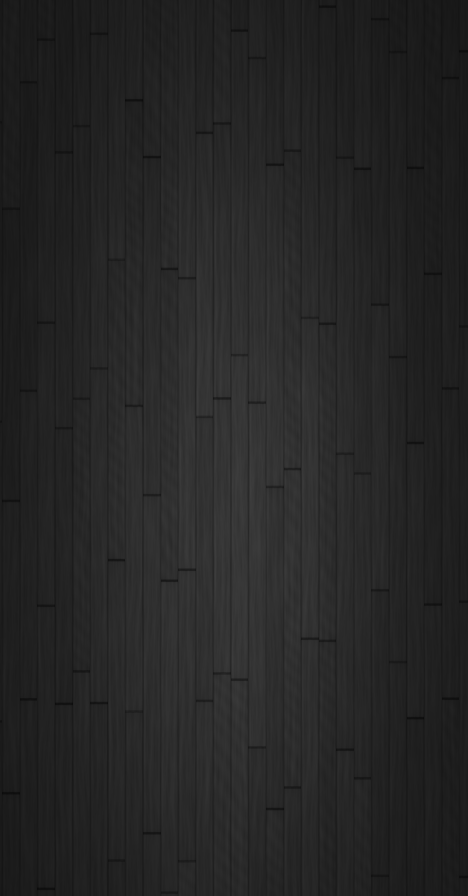
Reproduce this texture procedurally as a WebGL 1 fragment shader.

```glsl
precision highp float;

uniform vec2 u_resolution;

#define PLANK_WIDTH 0.03756
#define FIRST_SEAM 0.005
#define BOARD_LENGTH 0.345
#define GLOW_CENTER vec2(0.5, 0.425)
#define GLOW_RADIUS vec2(0.40, 0.51)
#define SHADE_DARK 0.092
#define SHADE_GLOW 0.120
#define GRAIN_DEPTH 0.15
#define SEAM_DEPTH 0.24
#define JOINT_DEPTH 0.42

float hash(vec2 p) {
  vec3 q = fract(vec3(p.xyx) * 0.1031);
  q += dot(q, q.yzx + 33.33);
  return fract((q.x + q.y) * q.z);
}

// Distance to the nearest scattered cell point
float cellular(vec2 p) {
  vec2 cell = floor(p);
  vec2 local = fract(p);
  float nearest = 2.0;
  for (int j = -1; j <= 1; j++) {
    for (int i = -1; i <= 1; i++) {
      vec2 step2 = vec2(float(i), float(j));
      vec2 id = cell + step2;
      vec2 point = step2 + vec2(hash(id), hash(id + 57.0));
      nearest = min(nearest, length(point - local));
    }
  }
  return nearest;
}

// Antialiased line with a minimum visible width
float line(float d, float halfWidth, float pixel) {
  return 1.0 - smoothstep(halfWidth - 0.5 * pixel, halfWidth + pixel, abs(d));
}

// Long fibres, with rippled figure on a few boards
float woodGrain(vec2 p, vec2 board) {
  float seed = hash(board + 11.0);
  float bend = 0.0025 * sin(p.y * 9.0 + seed * 40.0)
             + 0.0012 * sin(p.y * 23.0 + seed * 90.0);
  vec2 q = vec2(p.x + bend, p.y) + seed * vec2(3.0, 7.0);
  float fibres = cellular(q * vec2(135.0, 7.0)) - 0.5;
  float pores = cellular(q * vec2(230.0, 24.0)) - 0.5;
  float bands = sin(q.x * 390.0 + 2.0 * sin(q.y * 5.0 + seed * 20.0));
  float ripple = sin(p.y * 150.0 + p.x * 170.0 + 3.0 * sin(p.y * 13.0));
  float figured = step(0.86, hash(board + 29.0));
  return fibres + 0.5 * pores + 0.16 * bands + 0.2 * figured * ripple;
}

void main() {
  vec2 uv = gl_FragCoord.xy / u_resolution;
  vec2 pixel = 1.0 / u_resolution;
  vec2 p = vec2(uv.x, uv.y * u_resolution.y / u_resolution.x);

  // Staggered board layout
  float across = (uv.x - FIRST_SEAM) / PLANK_WIDTH;
  float column = floor(across);
  float boardLength = BOARD_LENGTH * mix(0.88, 1.12, hash(vec2(column, 5.0)));
  float along = uv.y / boardLength + hash(vec2(column, 17.0));
  vec2 board = vec2(column, floor(along));

  // Broad soft light
  vec2 offset = (uv - GLOW_CENTER) / GLOW_RADIUS;
  float shade = SHADE_DARK + SHADE_GLOW * exp(-dot(offset, offset));

  // Board tone and grain
  shade *= 1.0 + 0.10 * (hash(board + 3.0) - 0.5);
  shade *= 1.0 + GRAIN_DEPTH * woodGrain(p, board);

  // Long seams with a faint lit bevel
  float seamIndex = floor(across + 0.5);
  float seamOffset = (across - seamIndex) * PLANK_WIDTH;
  float strength = mix(0.45, 1.0, hash(vec2(seamIndex, 41.0)));
  float seam = line(seamOffset, 0.0012, pixel.x);
  float bevel = line(seamOffset - 0.0045, 0.0010, pixel.x);
  shade *= 1.0 - SEAM_DEPTH * strength * seam + 0.05 * bevel;

  // Short dark joints between board ends
  float jointIndex = floor(along + 0.5);
  float jointOffset = (along - jointIndex) * boardLength;
  float jointStrength = mix(0.5, 1.0, hash(vec2(column, jointIndex + 71.0)));
  float joint = line(jointOffset, 0.0011, pixel.y);
  float shadow = exp(-abs(jointOffset) * 220.0);
  shade *= 1.0 - jointStrength * (JOINT_DEPTH * joint + 0.08 * shadow);

  gl_FragColor = vec4(vec3(shade), 1.0);
}
```
